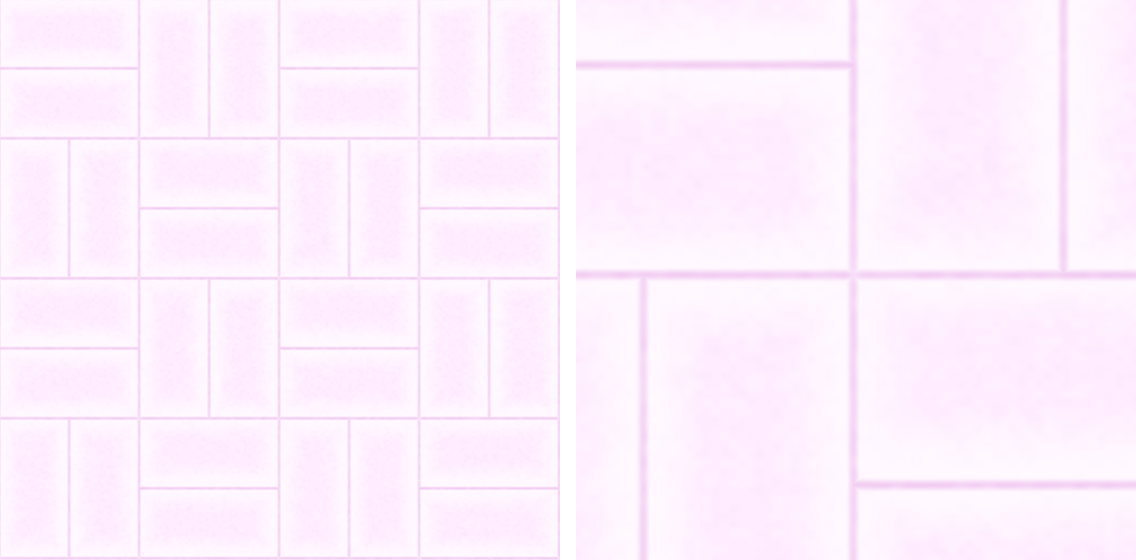
Left: the whole. Right: its middle third, enlarged.
Write a three.js fragment shader that draws this pattern.

```glsl
// Pale pink basket-weave bricks in alternating pairs, with soft white rims and thin joints.
#define BLOCKS 4.0
#define OFFSET vec2(-0.0016, 0.0030)
#define JOINT_WIDTH 0.0048
#define JOINT_SOFT 0.0024
#define RIM_START 0.001
#define RIM_END 0.046
#define GRAIN 0.026
#define FACE_COLOR vec3(1.0, 0.929, 1.0)
#define RIM_COLOR vec3(1.0, 0.975, 1.0)
#define JOINT_COLOR vec3(0.945, 0.79, 0.945)
#define UPRIGHT_JOINT 0.86

varying vec2 vUv;

float hash(vec2 p) {
  return fract(sin(dot(p, vec2(127.1, 311.7))) * 43758.5453);
}

// Value noise that wraps after a whole number of cells.
float tileNoise(vec2 uv, float cells) {
  vec2 p = uv * cells;
  vec2 i = floor(p);
  vec2 f = fract(p);
  f = f * f * (3.0 - 2.0 * f);
  vec2 a = mod(i, cells);
  vec2 b = mod(i + 1.0, cells);
  return mix(mix(hash(a), hash(vec2(b.x, a.y)), f.x),
             mix(hash(vec2(a.x, b.y)), hash(b), f.x), f.y);
}

void main() {
  // Checkerboard of blocks, upright where the indices sum to an even number.
  vec2 grid = (vUv - OFFSET) * BLOCKS;
  vec2 block = mod(floor(grid), BLOCKS);
  vec2 local = fract(grid);
  float upright = 1.0 - mod(block.x + block.y, 2.0);
  local = mix(local, local.yx, upright);

  // Two bricks per block: x runs along a brick and y across it.
  float second = step(0.5, local.y);
  vec2 halfSize = vec2(0.5, 0.25) / BLOCKS;
  vec2 p = (local - vec2(0.5, 0.25 + 0.5 * second)) / BLOCKS;

  // Uneven white rim, slightly off centre on each brick.
  vec2 id = block + vec2(17.0 * second, 5.0);
  vec2 shift = (vec2(hash(id), hash(id + 31.0)) - 0.5) * 0.004;
  shift.y += 0.004 * second * (1.0 - upright);
  float wobble = (tileNoise(vUv, 64.0) - 0.5) * 0.008;
  vec2 inset = halfSize - abs(p - shift) + wobble;
  float face = smoothstep(RIM_START, RIM_END, min(inset.x, inset.y));
  vec3 color = mix(RIM_COLOR, FACE_COLOR, face);

  // Fine grain, strongest on the brick face.
  float fine = tileNoise(vUv, 192.0) - 0.5;
  float coarse = tileNoise(vUv + 0.37, 96.0) - 0.5;
  float grain = (fine + 0.4 * coarse) * GRAIN * mix(0.4, 1.0, face);
  color += grain * vec3(0.5, 1.0, 0.4);

  // Joints on upright (x) and level (y) sides, paler where blocks meet.
  vec2 sides = halfSize - abs(p);
  sides = mix(sides, sides.yx, upright);
  vec2 strokes = 1.0 - smoothstep(max(0.5 * JOINT_WIDTH - JOINT_SOFT, 0.0),
                                  0.5 * JOINT_WIDTH + JOINT_SOFT, sides);
  float joint = max(strokes.x * UPRIGHT_JOINT, strokes.y);
  float corner = length(fract(grid + 0.5) - 0.5) / BLOCKS;
  joint *= mix(0.75, 1.0, smoothstep(0.0, 0.006, corner));
  joint *= 0.72 + 0.28 * tileNoise(vUv + 0.71, 128.0);
  color = mix(color, JOINT_COLOR, joint);

  gl_FragColor = vec4(clamp(color, 0.0, 1.0), 1.0);
}
```
